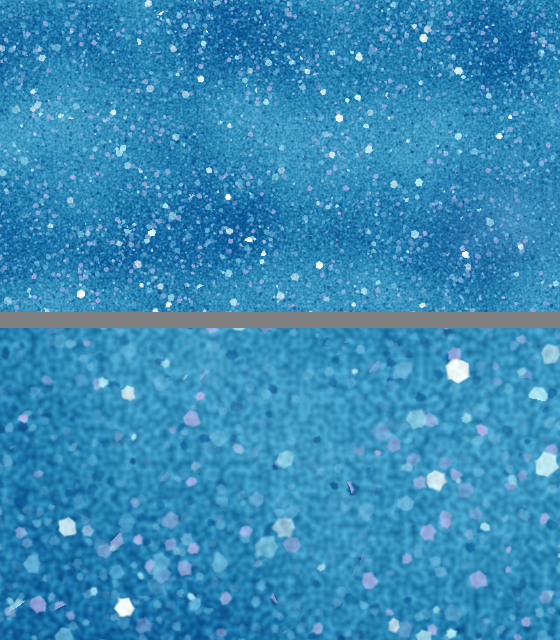
Top: the whole. Bottom: its middle third, enlarged.
Write a WebGL 1 fragment shader that draws this texture.

```glsl
precision highp float;
// Blue glitter: grainy cloudy ground strewn with dim, lilac and white flakes.
uniform vec2 u_resolution;

const float TAU = 6.2831853;
const vec3 DEEP_BLUE = vec3(0.05, 0.37, 0.61);
const vec3 MID_BLUE = vec3(0.14, 0.51, 0.70);
const vec3 TEAL_BLUE = vec3(0.25, 0.61, 0.77);
const vec3 HAZE_BLUE = vec3(0.32, 0.61, 0.79);
const vec3 DARK_SPECK = vec3(0.04, 0.29, 0.53);
const vec3 SKY_FLAKE = vec3(0.43, 0.73, 0.87);
const vec3 LILAC_FLAKE = vec3(0.68, 0.70, 0.90);
const vec3 ICE_FLAKE = vec3(0.68, 0.90, 0.95);
const vec3 WHITE_FLAKE = vec3(0.97, 0.99, 0.98);

vec2 hash2(vec2 p) {
  vec3 h = fract(p.xyx * vec3(0.1031, 0.1030, 0.0973));
  h += dot(h, h.yzx + 33.33);
  return fract((h.xx + h.yz) * h.zy);
}

float cornerSlope(vec2 corner, vec2 offset) {
  float angle = TAU * hash2(corner + 71.0).x;
  return dot(vec2(cos(angle), sin(angle)), offset);
}

// Gradient noise, roughly -0.7 to 0.7.
float gradientNoise(vec2 p) {
  vec2 i = floor(p);
  vec2 f = fract(p);
  vec2 u = f * f * f * (f * (f * 6.0 - 15.0) + 10.0);
  vec2 e = vec2(1.0, 0.0);
  float low = mix(cornerSlope(i, f), cornerSlope(i + e, f - e), u.x);
  float high = mix(cornerSlope(i + e.yx, f - e.yx), cornerSlope(i + 1.0, f - 1.0), u.x);
  return mix(low, high, u.y);
}

float fbm(vec2 p) {
  float sum = 0.0;
  float weight = 1.0;
  for (int octave = 0; octave < 4; octave++) {
    sum += weight * gradientNoise(p);
    p = p * 2.03 + 17.3;
    weight *= 0.5;
  }
  return sum;
}

float hexagonDistance(vec2 q, float angle, float radius) {
  float c = cos(angle);
  float s = sin(angle);
  q = abs(vec2(c * q.x - s * q.y, s * q.x + c * q.y));
  return max(q.x * 0.866 + q.y * 0.5, q.y) - radius;
}

// Lays one jittered flake in a share of the grid cells.
vec3 addFlakes(vec3 ground, vec2 p, float cell, float radius, float density,
               float opacity, vec3 tintA, vec3 tintB, float seed) {
  vec2 home = floor(p / cell);
  float blur = 0.0017;
  for (int y = -1; y <= 1; y++) {
    for (int x = -1; x <= 1; x++) {
      vec2 id = home + vec2(float(x), float(y));
      vec2 place = hash2(id + seed);
      vec2 kind = hash2(id + seed + 37.0);
      vec2 look = hash2(id + seed + 83.0);
      float size = radius * mix(0.6, 1.2, look.x);
      float d = hexagonDistance(p - (id + place) * cell, kind.y * TAU, size);
      float cover = 1.0 - smoothstep(-blur, blur, d);
      cover *= step(kind.x, density) * opacity * mix(0.45, 1.0, look.y);
      ground = mix(ground, mix(tintA, tintB, smoothstep(0.3, 0.7, kind.y)), cover);
    }
  }
  return ground;
}

// Broad light and dark zones: 0 is deep, 1 is pale.
float cloudTone(vec2 p) {
  float rows = cos(TAU * (p.y - 0.58) / 0.6);
  float columns = cos(TAU * (p.x - 0.20) / 0.89);
  return 0.52 + 0.24 * rows + 0.14 * columns + 0.48 * fbm(p * 3.2 + 5.0);
}

vec3 blueRamp(float tone) {
  vec3 color = mix(DEEP_BLUE, MID_BLUE, clamp(tone * 2.0, -0.2, 1.0));
  return mix(color, TEAL_BLUE, clamp(tone * 2.0 - 1.0, 0.0, 1.3));
}

void main() {
  vec2 p = gl_FragCoord.xy / u_resolution.y;
  float tone = cloudTone(p);
  float grain = gradientNoise(p * 135.0) + 0.6 * gradientNoise(p * 70.0 + 9.0);

  // Ground and the pale haze at lower right
  vec3 color = blueRamp(tone + 0.55 * grain);
  vec2 hazeOffset = (p - vec2(1.64, 0.28)) / vec2(0.24, 0.15);
  float haze = exp(-dot(hazeOffset, hazeOffset));
  color = mix(color, HAZE_BLUE, haze * (0.55 + 0.3 * fbm(p * 9.0)));

  // Ragged flakes, in clusters and thicker over deep ground
  float gather = mix(1.3, 0.7, smoothstep(0.1, 0.9, tone)) * (1.0 - 0.5 * haze);
  float cluster = gather * clamp(1.0 + 1.8 * gradientNoise(p * 7.0 + 31.0), 0.3, 2.0);
  vec2 q = p + 0.0032 * vec2(gradientNoise(p * 95.0 + 3.0), gradientNoise(p * 95.0 + 51.0));
  color = addFlakes(color, q, 0.015, 0.0046, 0.22 * gather, 0.75, DARK_SPECK, DEEP_BLUE, 11.0);
  color = addFlakes(color, q, 0.013, 0.0042, 0.36 * gather, 0.75, SKY_FLAKE, HAZE_BLUE, 151.0);
  color = addFlakes(color, q, 0.024, 0.0074, 0.27 * cluster, 0.85, SKY_FLAKE, LILAC_FLAKE, 307.0);
  color = addFlakes(color, q, 0.022, 0.0048, 0.15 * cluster, 1.0, ICE_FLAKE, LILAC_FLAKE, 419.0);
  color = addFlakes(color, q, 0.040, 0.0105, 0.13 * cluster, 1.0, WHITE_FLAKE, ICE_FLAKE, 523.0);

  color *= 1.0 + 0.10 * grain;
  gl_FragColor = vec4(clamp(color, 0.0, 1.0), 1.0);
}
```
